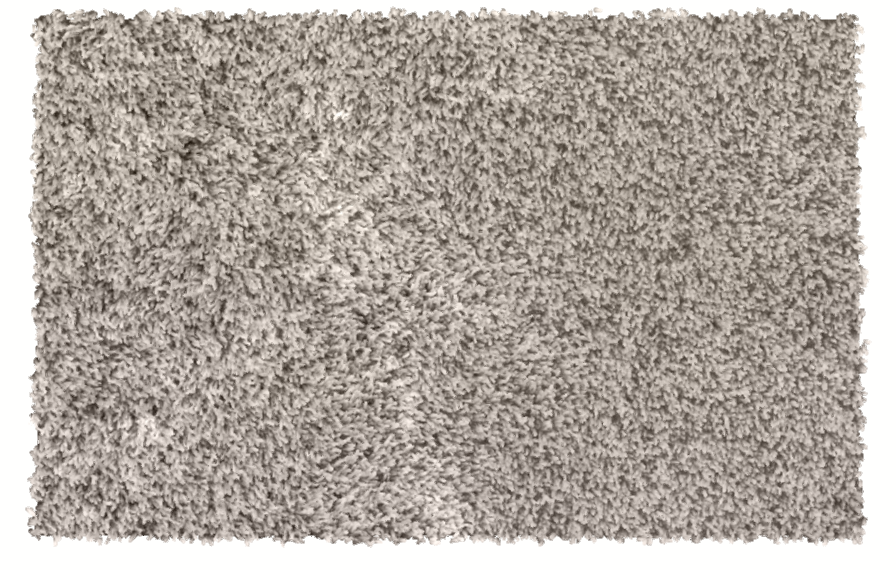
Write a Shadertoy shader that draws this texture.

```glsl
// Draws a beige-grey shag rug of short dense yarn tufts lying on white.

#define CELL 0.0055          // spacing of tufts, in canvas heights
#define RADIUS 0.0035        // half thickness of a tuft
#define LONG_TUFT 0.0092     // tuft length on the ruffled left
#define SHORT_TUFT 0.0066    // tuft length on the even right
#define FRINGE 0.022         // raggedness of the border
#define SOFTNESS 0.0020      // spread of the samples
#define SHADOW_TONE 0.25
#define MIDDLE_TONE 0.62
#define LIGHT_TONE 0.795
#define WARM_TINT vec3(0.040, 0.004, -0.036)
#define COOL_TINT vec3(0.037, -0.001, -0.027)
#define BACKDROP vec3(1.0, 1.0, 0.995)

vec4 hash4(vec2 p) {
    vec4 q = fract(p.xyxy * vec4(0.1031, 0.1030, 0.0973, 0.1099));
    q += dot(q, q.wzxy + 33.33);
    return fract((q.xxyz + q.yzzw) * q.zywx);
}

float noise(vec2 p) {
    vec2 i = floor(p), f = fract(p);
    f = f * f * (3.0 - 2.0 * f);
    float low = mix(hash4(i).x, hash4(i + vec2(1, 0)).x, f.x);
    float high = mix(hash4(i + vec2(0, 1)).x, hash4(i + vec2(1, 1)).x, f.x);
    return mix(low, high, f.y);
}

float fbm(vec2 p) {
    return 0.55 * noise(p) + 0.3 * noise(p * 2.1 + 7.3) + 0.15 * noise(p * 4.3 + 3.1);
}

// Signed distance to the slightly skewed rug outline
float rugEdge(vec2 p) {
    vec2 d = abs(p - vec2(0.0, 0.013)) - vec2(0.724 - 0.01 * p.y, 0.460);
    return max(d.x, d.y);
}

// Broad light and dark areas, and hollows between bunches of tufts
float brushedTone(vec2 p, float ruffled) {
    float tone = 0.07 * (fbm(p * 5.0 + 20.0) - 0.5) + 0.005 - 0.01 * ruffled;
    tone += mix(0.06, 0.10, ruffled) * (fbm(p * 38.0) - 0.5);
    tone -= mix(0.04, 0.12, ruffled) * (smoothstep(0.4, 0.8, fbm(p * 70.0 + 9.0)) - 0.35);
    float ridge = (p.x + 0.135 + 0.3 * p.y) / 0.05;
    tone += 0.10 * exp(-ridge * ridge) * noise(p * 16.0 + 4.0);
    tone += 0.10 * ruffled * smoothstep(0.62, 0.85, fbm(p * vec2(9.0, 12.0) + 51.0));
    tone -= 0.12 * smoothstep(0.68, 0.90, fbm(p * 13.0 + 80.0));
    return tone;
}

// Tone of the topmost tuft at p, and coverage
vec2 pile(vec2 p, float angle, float ruffled, float brushed) {
    float edge = rugEdge(p);
    float tuftLength = mix(SHORT_TUFT, LONG_TUFT, ruffled);
    float contrast = mix(0.87, 1.0, ruffled);
    float top = -10.0;
    float gapTone = mix(MIDDLE_TONE, SHADOW_TONE, contrast) + 0.5 * brushed;
    vec2 result = edge < -0.007 ? vec2(gapTone, 1.0) : vec2(0.0);
    vec2 home = floor(p / CELL);

    for (int y = -2; y <= 2; y++)
    for (int x = -2; x <= 2; x++) {
        vec2 id = home + vec2(x, y);
        vec4 rnd = hash4(id + 300.0);
        vec2 center = (id + rnd.xy) * CELL;
        float turn = angle + 2.0 * (rnd.z - 0.5);
        vec2 along = vec2(cos(turn), sin(turn));
        vec2 q = p - center;
        float s = clamp(dot(q, along) / tuftLength, -0.5, 0.5);
        float thickness = RADIUS * (0.8 + 0.35 * fract(rnd.z * 29.0) - 0.2 * s);
        vec2 across = (q - along * tuftLength * s) / thickness;
        float d2 = dot(across, across);
        if (d2 > 1.0) continue;

        // Tufts beyond the ragged border are left out
        float centerEdge = rugEdge(center);
        if (centerEdge > -0.02) {
            float clump = noise(center * 80.0) + 0.5 * rnd.w - 0.85;
            if (centerEdge > FRINGE * clump) continue;
        }

        // Bright tips rise out of shaded roots
        float h = rnd.w + 0.42 * s - 0.38 * d2;
        if (h > top) {
            top = h;
            float tone = mix(SHADOW_TONE, LIGHT_TONE, smoothstep(0.0, 1.02, h));
            tone += 0.13 * (fract(rnd.z * 17.0) - 0.5);
            tone += 0.04 * dot(across, vec2(-0.5, 0.8));
            tone = mix(MIDDLE_TONE, tone, contrast);
            tone += 0.12 * smoothstep(-0.010, 0.006, edge);
            result = vec2(tone + brushed, 1.0);
        }
    }
    return result;
}

void mainImage(out vec4 fragColor, in vec2 fragCoord) {
    vec2 p = (fragCoord - 0.5 * iResolution.xy) / iResolution.y;

    // Lay of the pile: unruly on the left, combed on the right
    float ruffled = 1.0 - smoothstep(-0.2, 0.3, p.x + 0.3 * (fbm(p * 5.0) - 0.5));
    float angle = -0.9 + mix(2.5, 5.0, ruffled) * (fbm(p * 6.0 + 11.0) - 0.5);
    float brushed = brushedTone(p, ruffled);
    float warmth = smoothstep(-0.35, 0.35, p.y + 0.7 * (fbm(p * 4.0 + 31.0) - 0.5));
    vec3 tint = mix(COOL_TINT, WARM_TINT, warmth);

    // Frayed yarn bends the tuft outlines
    vec2 fray = 0.0014 * (vec2(noise(p * 230.0), noise(p * 230.0 + 40.0)) - 0.5);

    // Four spread samples per pixel smooth the edges
    vec3 color = vec3(0.0);
    for (int i = 0; i < 4; i++) {
        vec2 offset = (vec2(i % 2, i / 2) - 0.5) * SOFTNESS;
        vec2 yarn = pile(p + fray + offset, angle, ruffled, brushed);
        color += mix(BACKDROP, clamp(yarn.x + tint, 0.0, 1.0), yarn.y);
    }
    fragColor = vec4(color / 4.0, 1.0);
}
```
